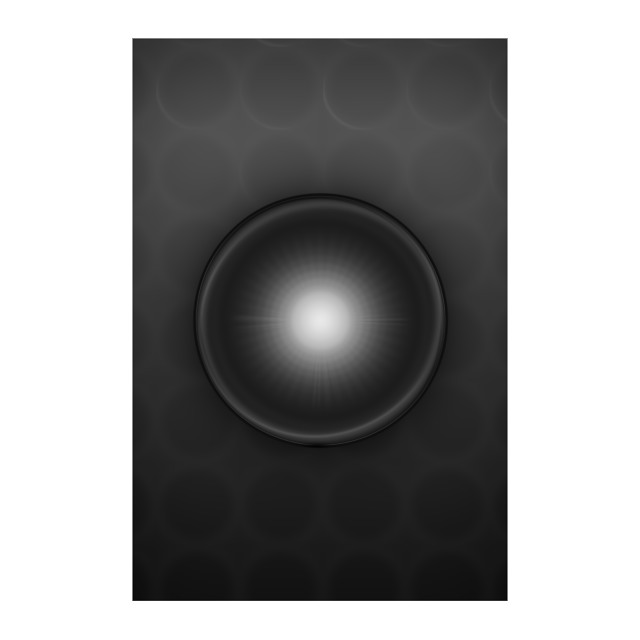
Write a Shadertoy shader that draws this background.

```glsl
#define CENTER vec2(0.501, 0.499)
#define LENS_RADIUS 0.199
#define PANEL_MIN vec2(0.207, 0.0612)
#define PANEL_MAX vec2(0.793, 0.940)
#define CELL_PITCH 0.130
#define CELL_ORIGIN vec2(0.439, 0.212)
#define GLOW_WIDTH 0.082
#define RIM_MIDDLE 0.184
#define SHADOW_WIDTH 0.042

float bell(float x, float width) {
    return exp(-x * x / (width * width));
}

float boxDistance(vec2 p, vec2 lo, vec2 hi) {
    vec2 d = abs(p - 0.5 * (lo + hi)) - 0.5 * (hi - lo);
    return length(max(d, 0.0)) + min(max(d.x, d.y), 0.0);
}

// Faint outlines of round cells on a regular lattice
float cellPattern(vec2 p) {
    vec2 grid = (p - CELL_ORIGIN) / CELL_PITCH;
    vec2 q = fract(grid + 0.5) - 0.5;
    float d = length(q) - 0.49;
    float patchy = 0.6 + 0.4 * sin(p.x * 19.0 + 2.0 * sin(p.y * 13.0));
    float hollow = -0.012 * (1.0 - smoothstep(-0.18, 0.03, d));
    float halo = 0.008 * bell(d, 0.09);
    // Sharper light on the lower left arcs near the top
    float arc = bell(d, 0.022) * smoothstep(0.3, 0.9, dot(normalize(q + 1e-5), vec2(-0.707)));
    return hollow + halo + 0.035 * arc * patchy * smoothstep(0.65, 0.82, p.y);
}

float panelShade(vec2 p, float r) {
    float shade = mix(0.070, 0.335, smoothstep(-0.04, 0.80, p.y));
    shade -= 0.105 * smoothstep(0.77, 0.97, p.y);
    float side = abs(p.x - 0.5) / 0.293;
    shade *= 1.0 - 0.22 * pow(side, 4.0);
    shade += cellPattern(p);
    // Soft shadow cast around the lens
    return shade * (1.0 - 0.46 * exp(-max(r - LENS_RADIUS, 0.0) / SHADOW_WIDTH));
}

// Thin streaks to both sides and below the glow
float rays(vec2 p, float r) {
    float angle = atan(p.y, p.x);
    float comb = 0.5 + 0.5 * sin(angle * 67.0 + 1.5 * sin(angle * 23.0));
    float across = bell(p.y, 0.010) + 0.6 * bell(p.x, 0.016) * step(p.y, 0.0);
    float reach = smoothstep(0.04, 0.08, r) * (1.0 - smoothstep(0.12, 0.148, r));
    return reach * (0.035 * across * comb + 0.005 * sin(angle * 41.0));
}

float lensShade(vec2 p, float r) {
    float angle = atan(p.y, p.x);
    // Central glow with faint concentric steps
    float shade = 0.082 + 0.77 * bell(r, GLOW_WIDTH);
    shade += 0.035 * (1.0 - smoothstep(0.043, 0.051, r));
    shade += 0.022 * bell(r, 0.015);
    shade += 0.006 * sin(r * 520.0) * bell(r - 0.07, 0.035);
    shade += rays(p, r);

    // Glass rim with reflections that shift around it
    float drift = 0.003 * sin(angle * 2.0 + 0.6);
    float streak = 0.5 + 0.5 * sin(angle * 3.0 + 1.2 * sin(angle * 2.0));
    shade += 0.145 * bell(r - RIM_MIDDLE - drift, 0.0085);
    shade += 0.035 * bell(r - 0.167, 0.010);
    shade += 0.075 * streak * bell(r - RIM_MIDDLE - 2.0 * drift, 0.0025);
    shade -= 0.045 * (1.0 - streak) * bell(r - 0.190 + drift, 0.002);

    // Dark outer edge with a hairline of light
    shade = mix(shade, 0.055, smoothstep(0.191, 0.196, r));
    shade += 0.10 * bell(r - 0.1945, 0.0010) * (0.4 + 0.6 * streak);
    // Small dark flaw at the foot of the rim
    vec2 flaw = (p - vec2(-0.006, -0.196)) / vec2(0.020, 0.004);
    return shade * (1.0 - 0.75 * exp(-dot(flaw, flaw)));
}

void mainImage(out vec4 fragColor, in vec2 fragCoord) {
    float unit = min(iResolution.x, iResolution.y);
    vec2 p = (fragCoord - 0.5 * iResolution.xy) / unit + 0.5;
    float pixel = 1.0 / unit;
    vec2 fromCenter = p - CENTER;
    float r = length(fromCenter);

    float lens = 1.0 - smoothstep(-pixel, pixel, r - LENS_RADIUS);
    float shade = mix(panelShade(p, r), lensShade(fromCenter, r), lens);

    float edge = boxDistance(p, PANEL_MIN, PANEL_MAX);
    float panel = 1.0 - smoothstep(-0.7 * pixel, 0.7 * pixel, edge);
    shade -= 0.05 * panel * bell(edge, 0.002);
    fragColor = vec4(vec3(mix(1.0, clamp(shade, 0.0, 1.0), panel)), 1.0);
}
```
